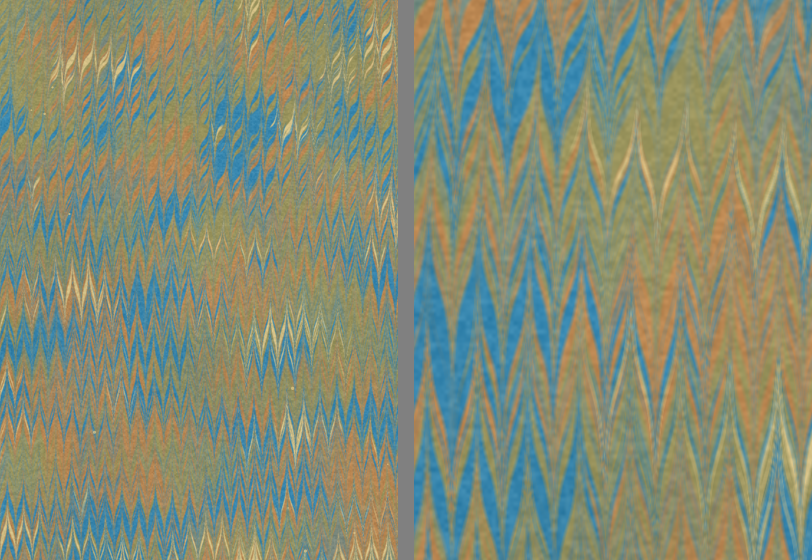
Left: the whole. Right: its middle third, enlarged.
Write a WebGL 1 fragment shader that draws this pattern.

```glsl
precision highp float;

uniform vec2 u_resolution;

const float COLUMNS_PER_HEIGHT = 33.75;  // 24 columns across a 364:512 sheet
const int SUBSAMPLES = 4;
const float FILTER_WIDTH = 0.0026;       // sampling footprint in sheet heights

const vec3 ORANGE = vec3(0.76, 0.51, 0.28);
const vec3 OLIVE = vec3(0.60, 0.57, 0.33);
const vec3 BLUE = vec3(0.13, 0.51, 0.73);
const vec3 CREAM = vec3(0.90, 0.80, 0.54);
const vec3 SLATE = vec3(0.36, 0.53, 0.57);
const vec3 MUTED = vec3(0.53, 0.54, 0.44);

float hash(vec2 p) {
  return fract(sin(dot(p, vec2(127.1, 311.7))) * 43758.5453);
}

float noise(vec2 p) {
  vec2 cell = floor(p);
  vec2 f = fract(p);
  f = f * f * (3.0 - 2.0 * f);
  float low = mix(hash(cell), hash(cell + vec2(1.0, 0.0)), f.x);
  float high = mix(hash(cell + vec2(0.0, 1.0)), hash(cell + 1.0), f.x);
  return mix(low, high, f.y);
}

// Pools of paint broken into thin horizontal layers
float paintLayers(vec2 p, float seed) {
  float pools = noise(p * vec2(5.0, 12.0) + seed);
  float layers = noise(p * vec2(13.0, 58.0) + seed * 1.7);
  float threads = noise(p * vec2(18.0, 165.0) + seed * 2.3);
  return 0.29 * pools + 0.41 * layers + 0.30 * threads;
}

float zone(vec2 p, vec2 center, vec2 size) {
  vec2 d = (p - center) / size;
  return exp(-dot(d, d));
}

float coverage(float field, float threshold) {
  return smoothstep(threshold - 0.015, threshold + 0.015, field);
}

// Signed position between neighbouring comb teeth: -1 pulled down, 1 pulled up
float toothPosition(vec2 p, float skew) {
  float wobble = 0.22 * noise(p * vec2(8.0, 5.0)) + 0.06 * noise(p * vec2(30.0, 14.0));
  float t = fract(p.x * COLUMNS_PER_HEIGHT + wobble);
  float u = t < skew ? t / skew : (1.0 - t) / (1.0 - skew);
  return 2.0 * u - 1.0;
}

// Drags paint up and down into cusps, with leaning leaves near the top
vec2 comb(vec2 p, float v, float lean) {
  float straight = mix(0.46, 0.27, lean);
  float pull = v * (straight + (1.0 - straight) * v * v * abs(v));
  float reach = mix(0.040, 0.060, noise(p * vec2(11.0, 7.0) + 4.0));
  return vec2(p.x, p.y - pull * reach);
}

vec3 paint(vec2 p) {
  float blueBias = 0.10 * zone(p, vec2(0.19, 0.80), vec2(0.09, 0.08))
                 + 0.10 * zone(p, vec2(0.58, 0.79), vec2(0.13, 0.06))
                 + 0.08 * zone(p, vec2(0.14, 0.45), vec2(0.10, 0.07))
                 + 0.08 * zone(p, vec2(0.54, 0.41), vec2(0.14, 0.06))
                 + 0.07 * zone(p, vec2(0.28, 0.08), vec2(0.14, 0.07))
                 + 0.08 * zone(p, vec2(0.46, 0.97), vec2(0.12, 0.05));
  float creamBias = 0.07 * (1.0 - smoothstep(0.02, 0.20, p.y));
  vec3 color = mix(ORANGE, OLIVE, coverage(paintLayers(p, 3.1), 0.50));

  // Fine slate veins run through every layer
  float vein = noise(p * vec2(20.0, 210.0) + 61.0);
  color = mix(color, SLATE, 0.75 * smoothstep(0.58, 0.74, vein));

  color = mix(color, BLUE, coverage(paintLayers(p, 17.6) + blueBias, 0.615));
  return mix(color, CREAM, coverage(paintLayers(p, 41.3) + creamBias, 0.70));
}

vec3 marbledPaper(vec2 p) {
  float lean = smoothstep(0.54, 0.74, p.y);
  float v = toothPosition(p, mix(0.5, 0.82, lean));
  vec3 color = paint(comb(p, v, lean));

  // Paint smears together along the tooth tracks
  float track = pow(abs(v), 5.0);
  return mix(color, mix(MUTED, SLATE, 0.35 * track), 0.20 + 0.38 * track);
}

// Metallic grain, soft staining and a few stray droplets
vec3 agePaper(vec3 color, vec2 p) {
  float grain = noise(p * 390.0) + noise(p * 230.0 + 9.0) - 1.0;
  color += grain * vec3(0.065, 0.055, 0.045);
  color *= 0.98 + 0.06 * noise(p * 6.0 + 30.0);

  vec2 cell = floor(p * 28.0);
  vec2 offset = vec2(hash(cell + 5.0), hash(cell + 8.0)) * 0.6 + 0.2;
  float radius = mix(0.03, 0.08, hash(cell + 2.0));
  float droplet = 1.0 - smoothstep(radius - 0.03, radius + 0.03,
                                   length(fract(p * 28.0) - offset));
  return mix(color, CREAM, droplet * step(0.98, hash(cell + 12.0)) * 0.7);
}

void main() {
  vec2 sheet = gl_FragCoord.xy / u_resolution.y;
  vec3 color = vec3(0.0);
  for (int i = 0; i < SUBSAMPLES; i++) {
    for (int j = 0; j < SUBSAMPLES; j++) {
      vec2 offset = (vec2(float(i), float(j)) + 0.5) / float(SUBSAMPLES) - 0.5;
      color += marbledPaper(sheet + offset * FILTER_WIDTH);
    }
  }
  color /= float(SUBSAMPLES * SUBSAMPLES);
  gl_FragColor = vec4(agePaper(color, sheet), 1.0);
}
```
